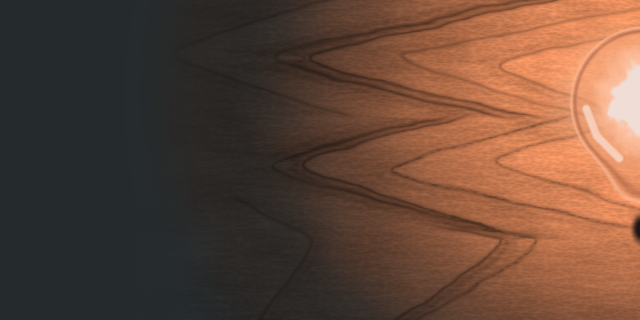
Reproduce this texture procedurally as a WebGL 1 fragment shader.

```glsl
precision highp float;
// A glowing glass bulb at the right lights a dark wooden board that fades to slate.
// Rounded hyperbolic veins form the cathedral grain, cellular noise and layered
// sines add pores and blotches, and a radial colour ramp gives the warm light.
uniform vec2 u_resolution;

vec2 hash2(vec2 cell) {
  vec2 q = vec2(dot(cell, vec2(127.1, 311.7)), dot(cell, vec2(269.5, 183.3)));
  return fract(sin(q) * 43758.55);
}

// Distance to the nearest scattered cell point.
float cellular(vec2 p) {
  vec2 base = floor(p);
  float nearest = 2.0;
  for (int j = -1; j <= 1; j++) {
    for (int i = -1; i <= 1; i++) {
      vec2 cell = base + vec2(float(i), float(j));
      nearest = min(nearest, length(cell + hash2(cell) - p));
    }
  }
  return nearest;
}

// Smooth blotches from layered, mutually bent sines, about -1 to 1.
float layeredSines(vec2 p) {
  float sum = 0.0;
  float weight = 0.5;
  for (int i = 0; i < 4; i++) {
    sum += weight * sin(p.x + 1.7 * sin(p.y)) * cos(p.y + 0.8 * sin(p.x));
    p = mat2(1.5, 1.1, -1.1, 1.5) * p + 2.3;
    weight *= 0.55;
  }
  return sum;
}

// One growth line: a speckled crease and a rippled dark band outside its nose.
// slopes: run per rise above and below the tip; facing: 1 opens right, -1 left.
float vein(vec2 p, vec2 tip, vec2 slopes, float facing, float bend, float dark, float speck) {
  float rise = p.y - tip.y;
  float slope = mix(slopes.y, slopes.x, step(0.0, rise));
  float root = sqrt(slope * slope * rise * rise + bend * bend);
  float tilt = slope * slope * rise / root;
  float side = ((p.x - tip.x) * facing - root + bend) / sqrt(1.0 + tilt * tilt);
  float crease = exp(-side * side / 0.00004) * speck;
  float fall = exp(-side * side / 0.0018) * smoothstep(0.004, -0.004, side);
  return 0.17 * crease + dark * fall * (0.85 + 0.25 * cos(side * 260.0));
}

float band(float y, float low, float high) {
  return smoothstep(low - 0.012, low + 0.012, y) * smoothstep(high + 0.012, high - 0.012, y);
}

float grainVeins(vec2 p, float speck) {
  float upper = vein(p, vec2(0.55, 0.83), vec2(3.2, 3.2), 1.0, 0.08, 0.10, speck)
    + vein(p, vec2(0.865, 0.82), vec2(4.9, 4.3), 1.0, 0.10, 0.10, speck)
    + vein(p, vec2(0.97, 0.815), vec2(4.5, 4.3), 1.0, 0.08, 0.28, speck)
    + vein(p, vec2(1.25, 0.823), vec2(5.5, 3.4), 1.0, 0.06, 0.10, speck)
    + vein(p, vec2(1.575, 0.797), vec2(4.9, 2.9), 1.0, 0.08, 0.16, speck);
  float lower = vein(p, vec2(0.86, 0.48), vec2(4.1, 4.1), 1.0, 0.12, 0.10, speck)
    + vein(p, vec2(0.95, 0.49), vec2(4.0, 3.3), 1.0, 0.08, 0.28, speck)
    + vein(p, vec2(1.225, 0.466), vec2(3.6, 4.5), 1.0, 0.06, 0.12, 1.6 * speck)
    + vein(p, vec2(1.56, 0.497), vec2(3.7, 3.5), 1.0, 0.07, 0.10, 1.4 * speck);
  float foot = vein(p, vec2(1.68, 0.25), vec2(6.5, 1.7), -1.0, 0.06, 0.0, 1.5 * speck)
    + vein(p, vec2(1.568, 0.25), vec2(5.8, 1.5), -1.0, 0.05, 0.24, speck);
  float corner = vein(p, vec2(0.97, 0.245), vec2(2.2, 0.9), -1.0, 0.06, 0.08, speck);
  return upper * band(p.y, 0.635, 1.2) + lower * band(p.y, 0.285, 0.635)
    + foot * band(p.y, -0.2, 0.29) + corner * band(p.y, -0.2, 0.38);
}

// Light falling on the board, from peach beside the bulb to slate far away.
vec3 lightRamp(float reach) {
  vec3 c = mix(vec3(0.98, 0.66, 0.48), vec3(0.90, 0.55, 0.365), smoothstep(0.15, 0.34, reach));
  c = mix(c, vec3(0.69, 0.42, 0.28), smoothstep(0.36, 0.66, reach));
  c = mix(c, vec3(0.41, 0.27, 0.20), smoothstep(0.60, 0.96, reach));
  c = mix(c, vec3(0.17, 0.155, 0.145), smoothstep(0.86, 1.27, reach));
  return mix(c, vec3(0.147, 0.168, 0.178), smoothstep(1.35, 1.62, reach));
}

float segment(vec2 p, vec2 a, vec2 b) {
  vec2 ab = b - a;
  return length(p - a - ab * clamp(dot(p - a, ab) / dot(ab, ab), 0.0, 1.0));
}

vec3 drawBulb(vec3 scene, vec2 p) {
  vec2 q = p - vec2(2.02, 0.68);
  q.y *= 1.0 - 0.25 * smoothstep(0.15, 0.32, -q.y);
  float edge = length(q) - 0.235;
  float inside = smoothstep(0.004, -0.004, edge);
  float cloud = layeredSines(p * 24.0);
  vec3 color = mix(scene, vec3(0.92, 0.60, 0.43), inside * (0.4 + 0.3 * cloud));
  // Glass rim and the curved highlight low on the left.
  color = mix(color, vec3(0.55, 0.30, 0.21), 0.4 * exp(-pow((edge + 0.012) / 0.006, 2.0)));
  color = mix(color, vec3(0.98, 0.74, 0.61), 0.6 * exp(-pow(edge / 0.004, 2.0)));
  float streak = segment(p, vec2(1.832, 0.66), vec2(1.865, 0.575));
  streak = min(streak, segment(p, vec2(1.865, 0.575), vec2(1.935, 0.505)));
  color = mix(color, vec3(0.97, 0.83, 0.76), 0.9 * smoothstep(0.017, 0.007, streak));
  // Burning core with a ragged halo, then the dark socket below.
  float core = length((p - vec2(1.99, 0.685)) * vec2(1.1, 0.85)) + 0.03 * cloud;
  color = mix(color, vec3(0.99, 0.75, 0.62), inside * smoothstep(0.17, 0.08, core));
  color = mix(color, vec3(0.94, 0.87, 0.84), inside * smoothstep(0.098, 0.075, core));
  float socket = length((p - vec2(2.005, 0.285)) * vec2(1.0, 0.65));
  return mix(color, vec3(0.12, 0.08, 0.07), smoothstep(0.04, 0.012, socket));
}

void main() {
  vec2 p = gl_FragCoord.xy / u_resolution.y;
  p.x += 2.0 - u_resolution.x / u_resolution.y;
  float blotch = layeredSines(p * vec2(6.0, 11.0));
  vec2 bent = p + vec2(0.022, 0.009) * vec2(blotch, layeredSines(p.yx * vec2(23.0, 9.0)));
  float reach = length((p - vec2(2.0, 0.70)) * vec2(1.0, 1.15));
  float pores = cellular(p * vec2(48.0, 130.0)) - 0.5;
  float fibres = layeredSines(bent * vec2(14.0, 120.0));
  float speck = clamp(0.9 + 1.6 * pores + 0.6 * fibres, 0.1, 1.8);
  float veins = grainVeins(bent, speck);
  float shade = 1.03 - veins + 0.14 * blotch + 0.15 * pores + 0.08 * fibres;
  float grainFade = smoothstep(0.40, 0.80, p.x) * mix(0.5, 1.0, smoothstep(0.15, 0.4, reach));
  vec3 wood = lightRamp(reach + 0.05 * blotch * grainFade);
  wood *= mix(1.0, clamp(shade, 0.5, 1.3), grainFade);
  gl_FragColor = vec4(drawBulb(wood, p), 1.0);
}
```
